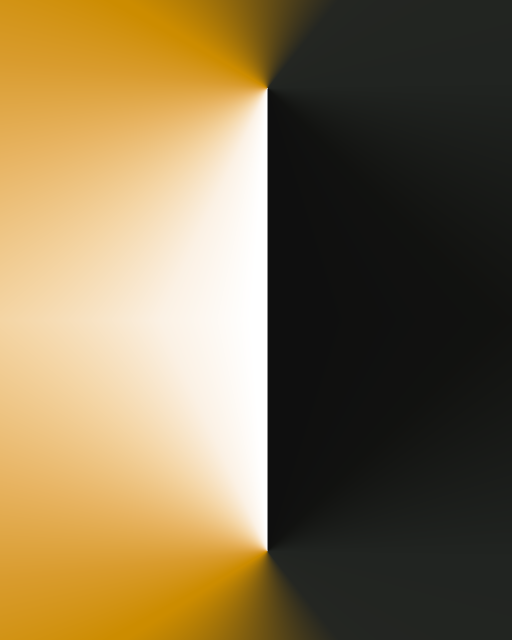
Reproduce this background procedurally as a WebGL 2 fragment shader.

```glsl
#version 300 es
precision highp float;
// A bright vertical seam between warm light on the left and darkness on the right.
// Each half of the canvas is a conic gradient swept around one end of the seam,
// and the lower half is the upper half reflected.

uniform vec2 u_resolution;
out vec4 outColor;

// Linear progress of an angle between two stops, clamped to 0..1
float between(float start, float end, float angle) {
    return clamp((angle - start) / (end - start), 0.0, 1.0);
}

// Colour at an angle in degrees, from the lit face (0) round to the dark face (360)
vec3 conicColor(float angle) {
    // Lit side: white through cream and peach to amber
    vec3 color = mix(vec3(1.0), vec3(0.985, 0.945, 0.895), between(4.0, 25.0, angle));
    color = mix(color, vec3(0.957, 0.835, 0.645), between(25.0, 49.0, angle));
    color = mix(color, vec3(0.908, 0.705, 0.385), between(49.0, 75.0, angle));
    color = mix(color, vec3(0.850, 0.610, 0.180), between(75.0, 96.0, angle));
    color = mix(color, vec3(0.800, 0.549, 0.0), between(96.0, 119.0, angle));

    // Amber fades across the end of the seam into slate, then near black
    color = mix(color, vec3(0.141, 0.149, 0.133), between(122.0, 219.0, angle));
    color = mix(color, vec3(0.129, 0.141, 0.129), between(219.0, 268.0, angle));
    color = mix(color, vec3(0.068, 0.070, 0.062), between(268.0, 315.0, angle));
    return mix(color, vec3(0.060), between(315.0, 345.0, angle));
}

void main() {
    vec2 uv = gl_FragCoord.xy / u_resolution;
    float aspect = u_resolution.x / u_resolution.y;

    // Offset from the nearer end of the seam, in canvas heights
    vec2 offset = vec2((uv.x - 0.5225) * aspect, abs(uv.y - 0.5005) - 0.3615);

    // Zero points inward along the seam and grows through the left side
    float angle = mod(degrees(atan(-offset.x, -offset.y)), 360.0);
    vec3 color = conicColor(angle);

    // Smooth the hard step where the lit and dark faces meet
    float pixel = 1.0 / u_resolution.y;
    float side = smoothstep(-0.75 * pixel, 0.75 * pixel, offset.x);
    vec3 seam = mix(conicColor(0.0), conicColor(360.0), side);
    float nearSeam = step(abs(offset.x), 0.75 * pixel);
    float alongSeam = smoothstep(pixel, -pixel, offset.y);
    color = mix(color, seam, nearSeam * alongSeam);

    outColor = vec4(color, 1.0);
}
```
